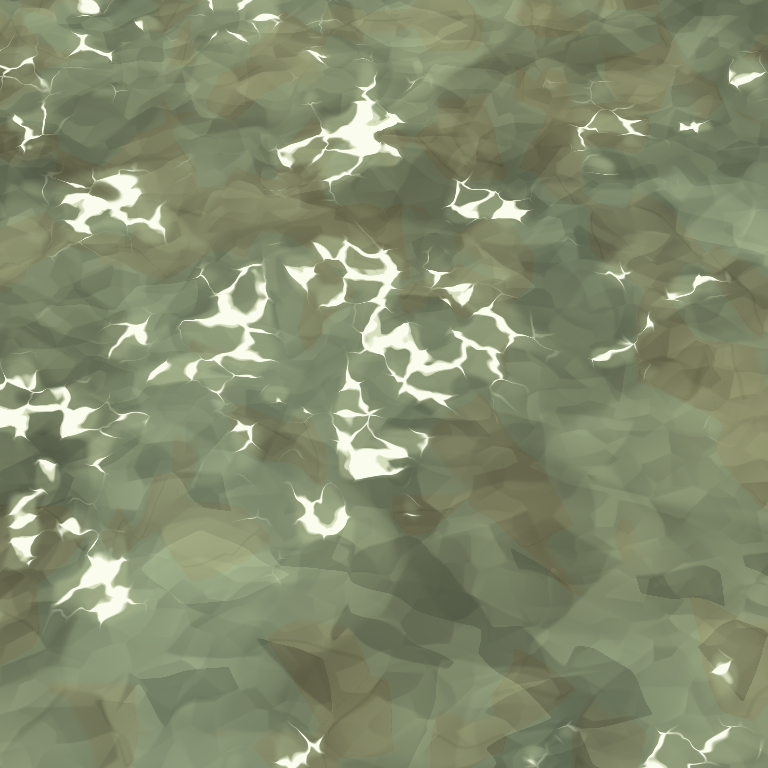
This texture is drawn by a WebGL 1 fragment shader. Its source:

```glsl
precision highp float;
// Sun glints and overlapping facets of light on murky green shallow water.
uniform vec2 u_resolution;

float hash(vec2 p) {
  return fract(sin(dot(p, vec2(127.1, 311.7))) * 43758.5453);
}

float noise(vec2 p) {
  vec2 i = floor(p), f = fract(p);
  f = f * f * (3.0 - 2.0 * f);
  return mix(mix(hash(i), hash(i + vec2(1.0, 0.0)), f.x),
             mix(hash(i + vec2(0.0, 1.0)), hash(i + 1.0), f.x), f.y);
}

mat2 rotation(float a) {
  return mat2(cos(a), sin(a), -sin(a), cos(a));
}

// Soft-edged cells: x is the tilted tone of the cell, y the gap to its border.
vec2 facets(vec2 p) {
  vec2 cell = floor(p);
  float tone = 0.0, total = 0.0, nearest = 9.0, second = 9.0;
  for (int j = -1; j <= 1; j++) {
    for (int i = -1; i <= 1; i++) {
      vec2 id = cell + vec2(float(i), float(j));
      vec2 toPoint = id + vec2(hash(id), hash(id + 41.3)) - p;
      float d = length(toPoint);
      float weight = exp(-55.0 * d);
      vec2 tilt = vec2(hash(id + 7.7), hash(id + 19.1)) - 0.5;
      tone += weight * (hash(id + 83.9) + 0.8 * dot(tilt, toPoint));
      total += weight;
      second = min(second, max(nearest, d));
      nearest = min(nearest, d);
    }
  }
  return vec2(tone / max(total, 1e-36), second - nearest);
}

vec2 warp(vec2 p, float scale, float amount) {
  return p + amount * (vec2(noise(p * scale), noise(p * scale + 37.0)) - 0.5);
}

void main() {
  vec2 uv = gl_FragCoord.xy / u_resolution;

  // Ripples shrink toward the far, upper side
  vec2 p = vec2((uv.x - 0.5) * (0.9 + 0.3 * uv.y), uv.y * (0.85 + 0.3 * uv.y)) + 3.0;
  p = warp(warp(p, 7.0, 0.04), 26.0, 0.012);

  // Translucent facets, from broad swells to small creases
  float light = 0.52, scale = 3.2, strength = 0.085;
  for (int i = 0; i < 5; i++) {
    float layer = float(i);
    vec2 q = rotation(-0.2 + 0.6 * sin(layer * 2.4)) * p * vec2(0.8, 1.25);
    light += strength * (facets(q * scale + layer * 17.0).x - 0.5);
    scale *= 1.7;
    strength *= 0.94;
  }
  light += 0.03 * (0.5 - uv.y);

  // Dark gaps between stones, mostly in the near water
  float gaps = 0.6 * facets(rotation(0.5) * p * vec2(9.0, 14.0) + 5.0).x
             + 0.4 * noise(p * 6.0 + 21.0);
  float near = 1.0 - smoothstep(0.2, 0.65, uv.y);
  light -= mix(0.025, 0.085, near) * smoothstep(0.65, 0.67, gaps);

  // Pale sheets where the surface mirrors the sky
  float sheets = 0.55 * facets(rotation(-0.3) * p * vec2(8.0, 13.0) + 71.0).x
               + 0.45 * noise(p * 5.0 + 90.0);
  light += 0.055 * smoothstep(0.62, 0.65, sheets);
  light = max(light, mix(light, 0.43, 0.5));

  // Grey-green water over olive-brown stones with faint outlines
  vec3 color = light * vec3(0.922, 1.0, 0.775);
  float stones = 0.6 * facets(rotation(-0.6) * p * vec2(13.0, 10.0) + 61.0).x
               + 0.4 * noise(p * 8.0 + 50.0);
  color += smoothstep(0.57, 0.6, stones) * vec3(0.008, -0.022, -0.032);
  color -= 0.03 * (1.0 - smoothstep(0.0, 0.01, abs(stones - 0.67)));
  color += vec3(-0.018, 0.0, 0.015) * (noise(p * 4.0 + 80.0) - 0.4);

  // Glints gather on cell borders in the upper middle
  float band = smoothstep(0.25, 0.6, uv.y) * (1.0 - 0.25 * smoothstep(0.85, 1.0, uv.y))
             * (1.0 - smoothstep(0.6, 0.95, uv.x));
  float sparkle = noise(p * 9.0 + 13.0) * noise(p * 27.0 + 31.0);
  float excess = sparkle - mix(0.52, 0.3, band);
  vec2 crest = warp(warp(p, 42.0, 0.015), 110.0, 0.005) * vec2(19.0, 24.0);
  vec2 mirror = facets(crest + 29.0);
  float width = excess * (0.5 + 1.1 * noise(p * 60.0 + 3.0));
  float halo = smoothstep(-0.06, 0.12, excess) * (0.35 + 0.65 * mirror.x);
  color = mix(color, vec3(0.66, 0.71, 0.55), 0.7 * halo);

  // Hair-thin creases, cream rims and white cores
  float crease = (1.0 - smoothstep(0.02, 0.07, mirror.y)) * smoothstep(-0.1, 0.05, excess);
  float rim = smoothstep(0.0, 0.12, 1.5 * width - mirror.y);
  float core = smoothstep(0.0, 0.07, 1.05 * width - mirror.y);
  color = mix(color, vec3(0.76, 0.8, 0.66), 0.5 * crease);
  color = mix(color, vec3(0.84, 0.87, 0.74), rim);
  color = mix(color, vec3(0.98, 0.99, 0.93), core);

  gl_FragColor = vec4(color, 1.0);
}
```
